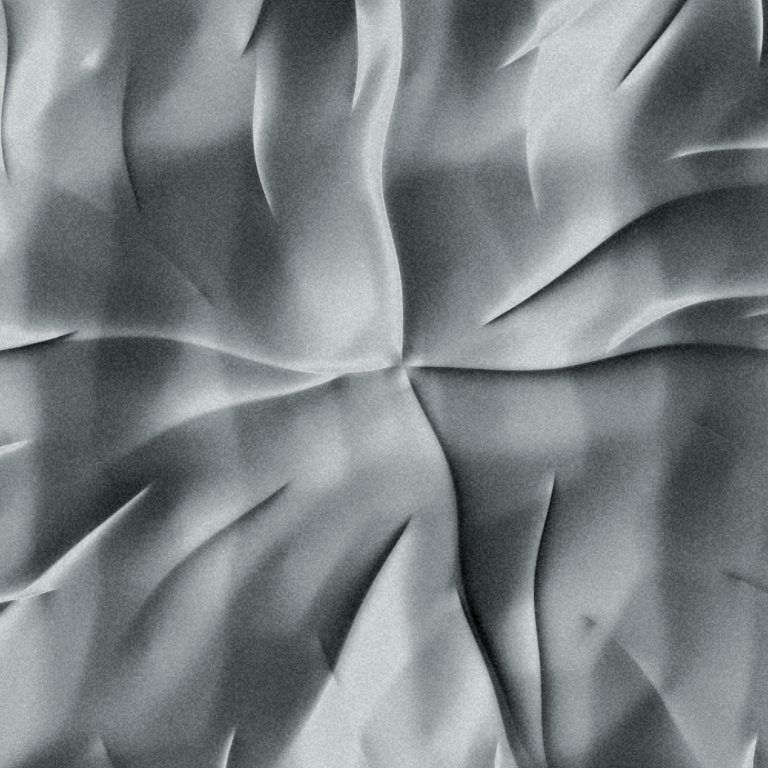
A three.js fragment shader for this texture:

```glsl
varying vec2 vUv;

#define CENTER vec2(0.52, 0.54)
#define FOLDS 44
#define FOLD_RISE 2.1
#define FACET_RISE 0.55
#define FACET_SCALE vec2(3.4, 2.7)
#define LIGHT vec2(-0.8, 0.6)
#define GAIN 1.2
#define GRAIN 0.14
#define SHADOW vec3(0.14, 0.16, 0.16)
#define MIDTONE vec3(0.50, 0.53, 0.54)
#define SHEEN vec3(0.80, 0.82, 0.82)

vec4 hash4(float n) {
  return fract(sin(n * vec4(12.9898, 78.233, 37.719, 54.127) + 1.7) * 43758.5);
}

vec2 hash2(vec2 p) {
  vec3 q = fract(p.xyx * vec3(0.1031, 0.103, 0.0973));
  q += dot(q, q.yzx + 33.33);
  return fract((q.xx + q.yz) * q.zy);
}

float valueNoise(vec2 p) {
  vec2 cell = floor(p);
  vec2 f = fract(p);
  f *= f * (3.0 - 2.0 * f);
  float low = mix(hash2(cell).x, hash2(cell + vec2(1.0, 0.0)).x, f.x);
  float high = mix(hash2(cell + vec2(0.0, 1.0)).x, hash2(cell + 1.0).x, f.x);
  return mix(low, high, f.y);
}

// Conical pleat: pinched at its apex, widening and fading along its angle
float pleat(vec2 p, float angle, float len, float width, float spread, vec4 rnd) {
  vec2 dir = vec2(cos(angle), sin(angle));
  float along = dot(p, dir);
  float side = rnd.x < 0.5 ? -1.0 : 1.0;
  float across = side * (dir.x * p.y - dir.y * p.x);
  across += (rnd.y - 0.5) * 0.9 * along * along;
  float w = width + spread * max(along, 0.0);
  float u = across / (w * (across > 0.0 ? 1.8 : 0.6));
  float rounding = mix(0.06, 0.4, rnd.z);
  float profile = exp(-sqrt(u * u + rounding * rounding));
  float fade = smoothstep(-0.006, 0.03, along) * (1.0 - smoothstep(0.25 * len, len, along));
  return w * profile * fade;
}

// Cellular facets with rounded creases
float facets(vec2 p, vec2 scale) {
  p *= scale;
  vec2 cell = floor(p);
  float sum = 0.0;
  for (int j = -1; j <= 1; j++) {
    for (int i = -1; i <= 1; i++) {
      vec2 id = cell + vec2(float(i), float(j));
      vec2 d = id + 0.1 + 0.8 * hash2(id + 17.0) - p;
      sum += exp(-22.0 * sqrt(dot(d, d) + 0.002));
    }
  }
  return -log(sum) / (22.0 * scale.x);
}

float clothHeight(vec2 p) {
  // Bend the fold lines
  p += 0.022 * sin(p.yx * vec2(9.0, 8.0) + vec2(1.0, 4.0));
  p += 0.007 * sin(p.yx * vec2(23.0, 19.0) + vec2(2.0, 0.5));

  float h = FACET_RISE * facets(p, FACET_SCALE);
  h += 0.5 * FACET_RISE * facets(p + 3.3, 1.8 * FACET_SCALE);

  // Broad drape
  h += 0.025 * sin(10.0 * p.x + 2.0 * sin(3.0 * p.y + 1.0));
  h += 0.015 * sin(8.0 * p.y + 5.0 * p.x + 2.0);

  // Long ridges gathered at the centre
  for (int i = 0; i < 4; i++) {
    vec4 rnd = hash4(float(i) + 60.0);
    float angle = 1.5708 * float(i) + 0.5 * (rnd.w - 0.5);
    h += FOLD_RISE * pleat(p - CENTER, angle, 0.8, 0.012, 0.04, rnd);
  }

  // Scattered pleats fanning outwards, mostly upright
  for (int i = 0; i < FOLDS; i++) {
    float n = float(i) + 1.0;
    vec4 rnd = hash4(n);
    vec4 shape = hash4(n + 101.0);
    vec2 apex = fract(n * vec2(0.7549, 0.5698) + 0.3) * 1.2 - 0.1;
    vec2 away = (apex - CENTER) * vec2(0.6, 1.0);
    float angle = atan(away.y, away.x) + 1.7 * (rnd.w - 0.5);
    float len = mix(0.2, 0.6, shape.x);
    float spread = mix(0.06, 0.22, shape.y);
    float rise = FOLD_RISE * mix(0.5, 1.1, shape.z) * (shape.w < 0.35 ? -1.0 : 1.0);
    h += rise * pleat(p - apex, angle, len, 0.005, spread, rnd);
  }
  return h;
}

void main() {
  // Surface slope
  vec2 e = vec2(0.0015, 0.0);
  float h = clothHeight(vUv);
  vec2 slope = vec2(clothHeight(vUv + e.xy) - h, clothHeight(vUv + e.yx) - h) / e.x;

  // Satin reflection with a narrow sheen, deepened in steep creases
  float facing = -GAIN * dot(slope, LIGHT);
  float tone = sin(facing / (1.0 + 0.3 * abs(facing))) - 0.05;
  tone += 0.25 * exp(-6.0 * (facing - 1.1) * (facing - 1.1));
  tone -= 0.35 * smoothstep(1.5, 3.2, length(slope));

  // Metallic grain and sparse glints
  float grain = valueNoise(vUv * 500.0);
  float glint = pow(valueNoise(vUv * 390.0 + 40.0), 10.0);
  tone += GRAIN * (2.0 * grain - 1.0 + 1.5 * glint);

  vec3 color = tone < 0.0 ? mix(MIDTONE, SHADOW, -tone) : mix(MIDTONE, SHEEN, tone);
  gl_FragColor = vec4(clamp(color, 0.0, 1.0), 1.0);
}
```
